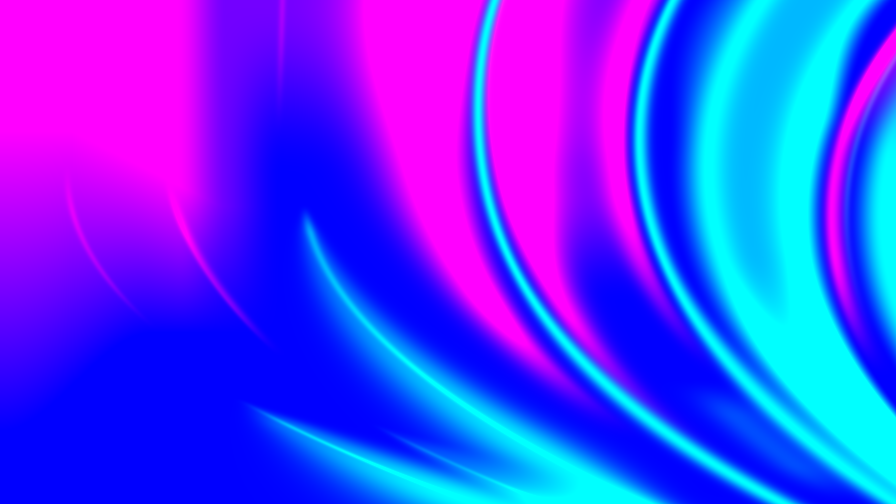
Give the GLSL for this background, as a WebGL 1 fragment shader.

```glsl
precision highp float;
// Neon background: curved magenta and cyan light ribbons sweeping over deep blue.

uniform vec2 u_resolution;

// Ribbon curves: x of the bend, y of the bend, square and cubic opening.
const vec4 MAGENTA_LEFT   = vec4(0.836, 0.907, 0.23, 0.62);
const vec4 CYAN_THREAD    = vec4(0.949, 0.780, 0.56, 0.56);
const vec4 MAGENTA_MIDDLE = vec4(1.023, 0.803, 0.13, 0.90);
const vec4 MAGENTA_RIGHT  = vec4(1.227, 0.734, 0.60, 0.55);
const vec4 CYAN_RIM       = vec4(1.268, 0.722, 0.80, 0.25);
const vec4 CYAN_INNER     = vec4(1.405, 0.664, 0.85, 0.30);
const vec4 CYAN_OUTER     = vec4(1.575, 0.606, 0.80, 0.40);
const vec4 MAGENTA_EDGE   = vec4(1.650, 0.572, 0.90, 0.30);
const vec4 WISP_FAR       = vec4(0.134, 0.653, 1.86, 0.0);
const vec4 WISP_NEAR      = vec4(0.324, 0.722, 1.27, 0.0);
const vec4 PLUME_HIGH     = vec4(0.602, 0.630, 1.70, 0.0);
const vec4 PLUME_LOW      = vec4(0.164, 0.560, 2.50, 0.0);
const vec4 PLUME_MID      = vec4(0.412, 0.522, 2.50, 0.0);

const float THREAD_WIDTH = 0.012;
const float WISP_WIDTH = 0.007;
const float VIOLET = 0.45;
const float CYAN_FILL = 0.72;

// Signed horizontal distance to a ribbon curve.
float ribbon(vec2 p, vec4 curve) {
  float d = abs(p.y - curve.y);
  return p.x - curve.x - d * d * (curve.z + curve.w * d);
}

// Soft ridge with its own width on either side.
float glow(float d, float leftWidth, float rightWidth) {
  float t = d / (d < 0.0 ? leftWidth : rightWidth);
  return exp(-t * t);
}

float fall(float a, float b, float x) {
  return 1.0 - smoothstep(a, b, x);
}

float window(float a, float b, float soft, float x) {
  return smoothstep(a, a + soft, x) * fall(b - soft, b, x);
}

// Plume widening downwards from its tip, with a fine bright spine.
float plume(vec2 p, vec4 curve, float tip, vec2 spread) {
  float t = max(tip - p.y, 0.0);
  float d = ribbon(p, curve);
  vec2 w = spread * t + 0.006;
  float body = glow(d, w.x, w.y) * (0.35 + 0.65 * smoothstep(0.0, tip, t));
  float spine = 0.3 * glow(d, 0.009, 0.009);
  return (body + spine) * smoothstep(0.0, 0.06, t);
}

// Magenta haze of the upper left, ending in a diagonal hem.
float leftHaze(vec2 p) {
  float hem = mix(0.145, 0.34, smoothstep(0.0, 0.3, p.x));
  float crest = max(0.74 - 0.5 * max(p.x - 0.14, 0.0), 0.59);
  float haze = clamp((p.y - hem) / (crest - hem), 0.0, 1.0);
  haze *= mix(1.0, VIOLET, smoothstep(0.35, 0.45, p.x));
  haze *= mix(fall(0.42, 0.56, p.x), 1.0, smoothstep(0.65, 1.0, p.y));
  float wisps = 0.22 * glow(ribbon(p, WISP_FAR), WISP_WIDTH, WISP_WIDTH) * window(0.34, 0.68, 0.12, p.y);
  wisps += 0.4 * glow(ribbon(p, WISP_NEAR), WISP_WIDTH, 0.012) * window(0.29, 0.65, 0.12, p.y);
  wisps += 0.2 * glow(p.x - 0.553 - 0.03 * (p.y - 0.75), WISP_WIDTH, WISP_WIDTH) * smoothstep(0.72, 0.95, p.y);
  return haze + wisps;
}

void main() {
  vec2 p = gl_FragCoord.xy / u_resolution.y;
  float rise = smoothstep(0.2, 0.9, p.y);
  float thread = ribbon(p, CYAN_THREAD);
  float rim = ribbon(p, CYAN_RIM);
  float inner = ribbon(p, CYAN_INNER);
  float edge = ribbon(p, MAGENTA_EDGE);

  // Magenta ribbons, parted by the cyan thread and stopped at the rim.
  float warm = leftHaze(p);
  warm += VIOLET * smoothstep(0.40, 0.62, p.y) * smoothstep(0.0, 0.03, thread) * fall(0.7, 1.0, p.y);
  warm += 1.4 * glow(ribbon(p, MAGENTA_LEFT), mix(0.05, 0.12, rise), mix(0.025, 0.1, rise))
    * smoothstep(0.12, 0.42, p.y);
  warm += 1.3 * glow(ribbon(p, MAGENTA_MIDDLE), mix(0.025, 0.08, rise), mix(0.035, 0.09, rise))
    * smoothstep(0.08, 0.38, p.y);
  warm += 0.7 * glow(ribbon(p, MAGENTA_RIGHT), mix(0.02, 0.05, rise), 0.02) * smoothstep(0.25, 0.5, p.y);
  warm *= 1.0 - glow(thread, mix(0.04, 0.022, rise), mix(0.04, 0.018, rise));
  warm *= fall(-0.035, -0.01, rim);

  // Cyan thread and rim, thicker towards the floor.
  float line = mix(0.035, THREAD_WIDTH, smoothstep(0.0, 0.5, p.y));
  float cool = glow(thread, line, line) + glow(rim, line, line * 1.5);
  cool += 0.3 * glow(rim + 0.09, 0.05, 0.06) * window(0.0, 0.25, 0.08, p.y);

  // Broad cyan sheet on the right.
  float softness = mix(0.08, 0.14, smoothstep(0.7, 1.0, p.y));
  float sheet = CYAN_FILL * smoothstep(-softness, 0.0, inner);
  sheet += 0.3 * glow(inner, 0.035, 0.035);
  sheet += 0.4 * glow(ribbon(p, CYAN_OUTER), 0.045, 0.09);
  sheet += 0.5 * smoothstep(-0.06, 0.03, inner) * fall(0.2, 0.5, p.y);
  float shift = 0.05 * smoothstep(0.75, 1.0, p.y);
  cool += sheet * smoothstep(0.012 + shift, 0.055 + 1.5 * shift, -edge);

  // Magenta edge with cyan beyond it.
  float top = smoothstep(0.68, 0.9, p.y);
  cool += smoothstep(0.03, 0.1, edge) * (1.0 - 0.6 * top);
  cool += 0.25 * glow(edge - 0.03, WISP_WIDTH, WISP_WIDTH) * smoothstep(0.3, 0.7, p.y);
  warm += glow(edge, 0.014, 0.022) * smoothstep(0.25, 0.5, p.y);
  warm += 0.6 * top * glow(edge, 0.014, 0.09);

  // Cyan plumes rising from the floor.
  cool += plume(p, PLUME_HIGH, 0.595, vec2(0.24, 0.19 * smoothstep(-0.12, 0.15, p.y)));
  cool += plume(p, PLUME_LOW, 0.211, vec2(0.8, 0.7));
  cool += 0.5 * plume(p, PLUME_MID, 0.162, vec2(0.3, 1.0));

  gl_FragColor = vec4(clamp(vec2(warm, cool), 0.0, 1.0), 1.0, 1.0);
}
```
